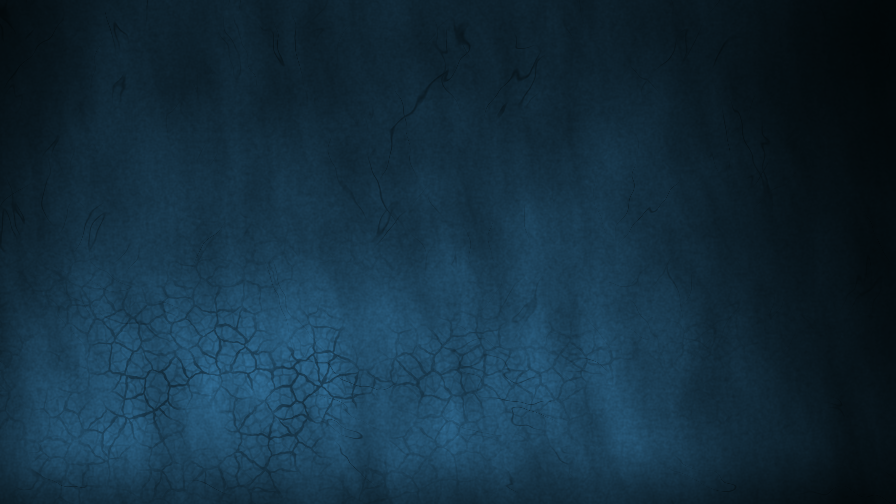
Reproduce this texture procedurally as a Shadertoy shader.

```glsl
vec2 hash2(vec2 cell) {
    vec3 q = fract(vec3(cell.xyx) * vec3(0.1031, 0.1030, 0.0973));
    q += dot(q, q.yzx + 33.33);
    return fract((q.xx + q.yz) * q.zy);
}

float gradientNoise(vec2 p) {
    vec2 i = floor(p), f = fract(p);
    vec2 w = f * f * f * (f * (f * 6.0 - 15.0) + 10.0);
    float a = dot(hash2(i) * 2.0 - 1.0, f);
    float b = dot(hash2(i + vec2(1, 0)) * 2.0 - 1.0, f - vec2(1, 0));
    float c = dot(hash2(i + vec2(0, 1)) * 2.0 - 1.0, f - vec2(0, 1));
    float d = dot(hash2(i + vec2(1, 1)) * 2.0 - 1.0, f - vec2(1, 1));
    return mix(mix(a, b, w.x), mix(c, d, w.x), w.y);
}

float fbm(vec2 p, int octaves) {
    float sum = 0.0, amplitude = 1.0;
    for (int i = 0; i < octaves; i++) {
        sum += amplitude * gradientNoise(p);
        p = mat2(1.6, 1.2, -1.2, 1.6) * p + 17.3;
        amplitude *= 0.55;
    }
    return sum;
}

mat2 rotation(float angle) {
    float c = cos(angle), s = sin(angle);
    return mat2(c, s, -s, c);
}

// Distance to the nearest border between Voronoi cells
float cellBorder(vec2 p) {
    vec2 home = floor(p), f = fract(p), nearest = vec2(8.0);
    for (int y = -1; y <= 1; y++)
    for (int x = -1; x <= 1; x++) {
        vec2 g = vec2(x, y);
        vec2 r = g + hash2(home + g) - f;
        if (dot(r, r) < dot(nearest, nearest)) nearest = r;
    }
    float border = 8.0;
    for (int y = -2; y <= 2; y++)
    for (int x = -2; x <= 2; x++) {
        vec2 g = vec2(x, y);
        vec2 r = g + hash2(home + g) - f;
        vec2 gap = r - nearest;
        if (dot(gap, gap) > 0.0001)
            border = min(border, dot(0.5 * (r + nearest), normalize(gap)));
    }
    return border;
}

// Thin dark network; scale is cells per canvas height
float cracks(vec2 p, float scale, float width) {
    vec2 warp = vec2(fbm(p * 22.0, 3), fbm(p * 22.0 + 40.0, 3));
    float d = cellBorder((p + 0.012 * warp) * scale) / scale;
    return 1.0 - smoothstep(width * 0.3, width * 1.6, d);
}

// Broken wrinkle lines along one direction
float creases(vec2 p, float angle, vec2 scale, float width) {
    vec2 q = rotation(angle) * p;
    q += 0.035 * vec2(fbm(p * 7.0, 3), fbm(p * 7.0 + 9.0, 3));
    float line = abs(fbm(q * scale, 3));
    float patches = smoothstep(0.02, 0.38, fbm(p * 4.0 + angle * 13.0, 3));
    return patches * (1.0 - smoothstep(0.0, width * max(scale.x, scale.y), line));
}

float spot(vec2 uv, vec2 center, vec2 radius) {
    vec2 d = (uv - center) / radius;
    return exp(-dot(d, d));
}

// Broad illumination, darkening towards the top and sides
float lighting(vec2 uv) {
    float light = mix(0.40, 0.175, smoothstep(0.15, 1.0, uv.y));
    light *= 1.0 - 0.78 * smoothstep(0.62, 1.0, uv.x);
    light *= mix(0.36, 1.0, smoothstep(-0.02, 0.17, uv.x + 0.08 * (1.0 - uv.y)));
    light *= mix(0.55, 1.0, smoothstep(-0.03, 0.13, uv.y));
    return light + 0.07 * spot(uv, vec2(0.30, 0.25), vec2(0.28, 0.20));
}

vec3 leatherColor(float tone) {
    vec3 shadow = vec3(0.010, 0.035, 0.045);
    vec3 blue = vec3(0.142, 0.325, 0.447);
    return mix(shadow, blue, (tone - 0.045) / 0.402);
}

void mainImage(out vec4 fragColor, in vec2 fragCoord) {
    vec2 uv = fragCoord / iResolution.xy;
    vec2 p = fragCoord / iResolution.y;
    float lineWidth = max(0.0022, 0.7 / iResolution.y);

    // Soft mottling and upright stains
    float clouds = fbm(p * 4.5 + 3.0, 5);
    vec2 stained = rotation(-0.18) * p + 0.05 * fbm(p * 3.0, 3);
    float stains = fbm(stained * vec2(13.0, 3.2), 4);
    float tone = lighting(uv) * (1.0 + 0.20 * clouds + 0.22 * stains);

    // Crackle gathers in the lower left and fades out in patches
    float crackle = spot(uv, vec2(0.25, 0.23), vec2(0.25, 0.23));
    crackle += 0.35 * spot(uv, vec2(0.68, 0.28), vec2(0.25, 0.12));
    crackle *= smoothstep(-0.45, 0.25, fbm(p * 6.0 + 21.0, 3));
    float network = cracks(p, 23.0, lineWidth) + 0.4 * cracks(p + 5.0, 43.0, lineWidth);
    tone *= 1.0 - 0.42 * crackle * min(network, 1.0);

    // Wrinkles lean upright above and flatten out below
    float upright = creases(p, -0.28, vec2(12.0, 2.5), lineWidth);
    float slanted = creases(p + 4.0, 0.55, vec2(10.0, 2.5), lineWidth);
    float level = creases(p + 8.0, 0.35, vec2(4.0, 11.0), lineWidth);
    float upper = smoothstep(0.2, 0.6, uv.y);
    tone *= 1.0 - 0.32 * mix(level, max(upright, slanted), upper);

    // Fine hide grain
    float grain = gradientNoise(p * 95.0) + gradientNoise(p * 190.0 + 7.0);
    tone *= 1.0 + 0.13 * grain;

    fragColor = vec4(clamp(leatherColor(tone), 0.0, 1.0), 1.0);
}
```
